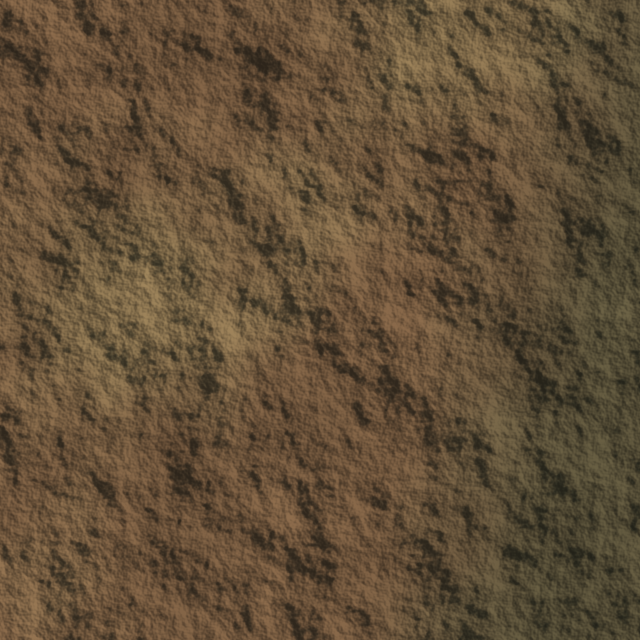
Give the GLSL for this texture, as a Shadertoy shader.

```glsl
// Weathered brown rock face in raking light, drifting from rust and tan to shaded olive.

const vec3 RUST  = vec3(0.458, 0.350, 0.246);
const vec3 TAN   = vec3(0.512, 0.428, 0.294);
const vec3 OLIVE = vec3(0.345, 0.314, 0.221);
const vec3 CREVICE_TINT = vec3(0.72, 0.77, 0.80);
const vec2 LIGHT_DIR = vec2(0.82, 0.57);
const int OCTAVES = 6;

float hash(vec2 cell) {
    vec3 q = fract(cell.xyx * vec3(0.1031, 0.1030, 0.0973));
    q += dot(q, q.yzx + 33.33);
    return fract((q.x + q.y) * q.z);
}

// Dot product of a random unit gradient at one lattice corner.
float corner(vec2 cell, vec2 offset) {
    float angle = 6.2832 * hash(cell);
    return dot(vec2(cos(angle), sin(angle)), offset);
}

float gradientNoise(vec2 p) {
    vec2 i = floor(p), f = p - i;
    vec2 u = f * f * f * (f * (f * 6.0 - 15.0) + 10.0);
    vec2 e = vec2(1.0, 0.0);
    float low  = mix(corner(i, f), corner(i + e, f - e), u.x);
    float high = mix(corner(i + e.yx, f - e.yx), corner(i + 1.0, f - 1.0), u.x);
    return mix(low, high, u.y);
}

// Rotated octaves whose slopes grow slightly toward the fine grain.
float rockHeight(vec2 p, float frequency) {
    mat2 turn = mat2(0.8, 0.6, -0.6, 0.8);
    float height = 0.0, steepness = 0.75;
    for (int i = 0; i < OCTAVES; i++) {
        height += steepness * gradientNoise(p * frequency + 17.3 * float(i)) / frequency;
        p = turn * p;
        frequency *= 2.0;
        steepness *= 1.1;
    }
    return height;
}

// Slope toward the light, measured over the given distance.
float slope(vec2 p, vec2 dir, float span) {
    vec2 halfStep = 0.5 * span * dir;
    return (rockHeight(p + halfStep, 7.0) - rockHeight(p - halfStep, 7.0)) / span;
}

// Slow layered sines for broad colour drift.
float drift(vec2 p) {
    float a = sin(p.x * 7.0 + 2.0 * sin(p.y * 5.0 + 0.7));
    float b = sin(p.y * 11.0 - p.x * 6.0 + 1.5 * sin(p.x * 9.0));
    return 0.5 * (a + b);
}

float softSpot(vec2 p, vec2 center, float radius) {
    vec2 d = (p - center) / radius;
    return exp(-dot(d, d));
}

vec3 rockColor(vec2 p) {
    float patches = gradientNoise(p * 5.0 + 4.0) + 0.5 * gradientNoise(p * 13.0);
    float wobble = 0.10 * drift(p) + 0.5 * patches;
    float tanAmount = softSpot(p, vec2(0.72, 0.96), 0.20)
                    + softSpot(p, vec2(0.20, 0.53), 0.22)
                    + 0.4 * softSpot(p, vec2(0.50, 0.68), 0.12);
    float shadeAmount = smoothstep(0.50, 0.86, p.x - 0.25 * p.y + 0.12 * wobble);
    vec3 color = mix(RUST, TAN, smoothstep(0.0, 1.05, tanAmount + wobble));
    color = mix(color, OLIVE, shadeAmount);
    return color * (1.0 + 0.10 * patches);
}

void mainImage(out vec4 fragColor, in vec2 fragCoord) {
    vec2 p = fragCoord / iResolution.y;

    // Fine relief lighting
    float relief = slope(p, LIGHT_DIR, 0.0026) / 1.4;
    float light = 0.56 + 0.62 * smoothstep(-3.2, 3.0, relief);

    // Larger faces turned away from the light
    float crevice = smoothstep(0.6, 2.2, -slope(p, LIGHT_DIR, 0.010));

    vec3 color = rockColor(p) * light;
    color *= mix(vec3(1.0), CREVICE_TINT, crevice);
    fragColor = vec4(color, 1.0);
}
```
